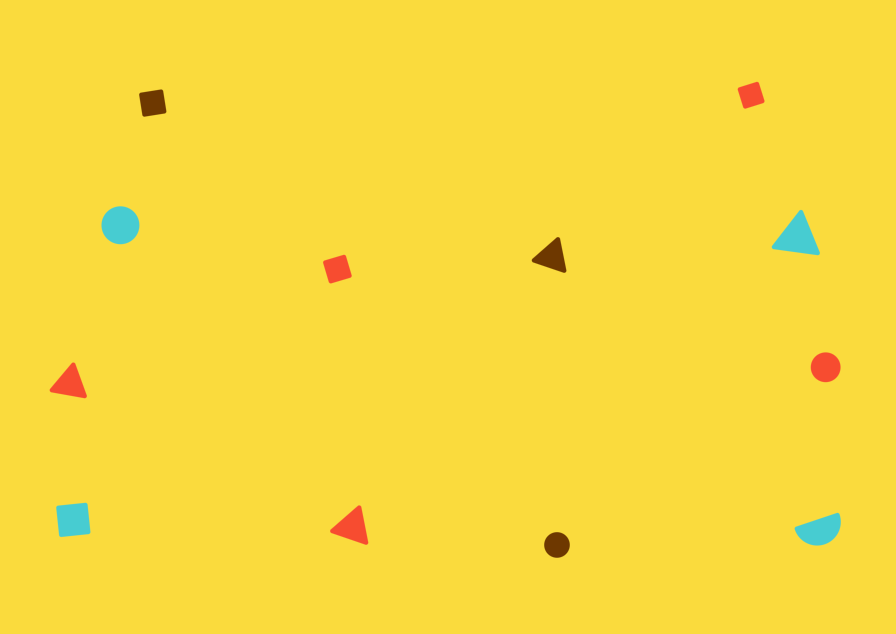
Write a WebGL 2 fragment shader that draws this pattern.

```glsl
#version 300 es
precision highp float;
// Sparse confetti of small rounded squares, discs, triangles and a half disc on flat yellow.

#define SHAPE_COUNT 12
#define OUTER_COUNT 8
#define SMALL_SIZE 0.024
#define LARGE_SIZE 0.034
#define SIZE_VARIATION 0.10
#define MAX_TILT 0.34
#define JITTER 0.022
#define CORNER 0.0035
#define YELLOW vec3(0.98, 0.86, 0.24)
#define CYAN vec3(0.28, 0.80, 0.82)
#define RED vec3(0.97, 0.30, 0.19)
#define BROWN vec3(0.43, 0.22, 0.0)

uniform vec2 u_resolution;
out vec4 fragColor;

const int SQUARE = 0, DISC = 1, TRIANGLE = 2, HALF_DISC = 3;
const int KINDS[SHAPE_COUNT] = int[](0, 1, 2, 0, 0, 2, 1, 3, 0, 2, 2, 1);
const float KIND_SCALE[4] = float[](0.75, 0.9, 1.2, 1.15);

float hash(int index, float seed) {
    return fract(sin(float(index) * 12.9898 + seed * 78.233) * 4375.85);
}

mat2 rotation(float angle) {
    float c = cos(angle), s = sin(angle);
    return mat2(c, -s, s, c);
}

// Signed distances, negative inside
float squareDistance(vec2 p, float halfSide) {
    vec2 d = abs(p) - halfSide;
    return length(max(d, 0.0)) + min(max(d.x, d.y), 0.0);
}

float triangleDistance(vec2 p, float halfSide) {
    float k = sqrt(3.0);
    p = vec2(abs(p.x) - halfSide, p.y + halfSide / k);
    if (p.x + k * p.y > 0.0) p = 0.5 * vec2(p.x - k * p.y, -k * p.x - p.y);
    p.x -= clamp(p.x, -2.0 * halfSide, 0.0);
    return -length(p) * sign(p.y);
}

float halfDiscDistance(vec2 p, float radius) {
    if (p.y > 0.0) return length(vec2(max(abs(p.x) - radius, 0.0), p.y));
    return max(length(p) - radius, p.y);
}

float shapeDistance(int kind, vec2 p, float size) {
    float core = size - CORNER;
    float d = length(p) - core;
    if (kind == SQUARE) d = squareDistance(p, core);
    else if (kind == TRIANGLE) d = triangleDistance(p, core);
    else if (kind == HALF_DISC) d = halfDiscDistance(p, core);
    return d - CORNER;
}

// Two bowed outer columns of four, then two inner columns of two
vec2 shapeCentre(int i, float aspect) {
    bool outer = i < OUTER_COUNT;
    int side = outer ? i / 4 : i % 2;
    float t = outer ? float(i % 4) / 3.0 : float((i - OUTER_COUNT) / 2);
    float inset = outer ? 0.115 + 0.125 * (1.0 - t) * (1.0 - t) : 0.54;
    inset *= aspect / 1.414;
    float height = outer ? mix(0.855, 0.183, t) : mix(0.585, 0.15, t);
    vec2 jitter = JITTER * (2.0 * vec2(hash(i, 1.0), hash(i, 2.0)) - 1.0);
    return vec2(side == 0 ? inset : aspect - inset, height) + jitter;
}

vec3 shapeColour(int i) {
    if (i == 0) return BROWN;
    if (i % 2 == 0) return RED;
    return i < OUTER_COUNT ? CYAN : BROWN;
}

void main() {
    vec2 uv = gl_FragCoord.xy / u_resolution.y;
    float aspect = u_resolution.x / u_resolution.y;
    float edge = 0.75 / u_resolution.y;
    vec3 colour = YELLOW;

    for (int i = 0; i < SHAPE_COUNT; i++) {
        int kind = KINDS[i];
        vec3 paint = shapeColour(i);

        // Cyan pieces are larger; triangles lean the other way
        float size = (paint == CYAN ? LARGE_SIZE : SMALL_SIZE) * KIND_SCALE[kind];
        size *= 1.0 + SIZE_VARIATION * (2.0 * hash(i, 3.0) - 1.0);
        float tilt = MAX_TILT * mix(0.25, 1.0, hash(i, 4.0));
        if (kind == TRIANGLE) tilt = -tilt;

        vec2 p = rotation(tilt) * (uv - shapeCentre(i, aspect));
        float d = shapeDistance(kind, p, size);
        colour = mix(colour, paint, 1.0 - smoothstep(-edge, edge, d));
    }
    fragColor = vec4(colour, 1.0);
}
```
